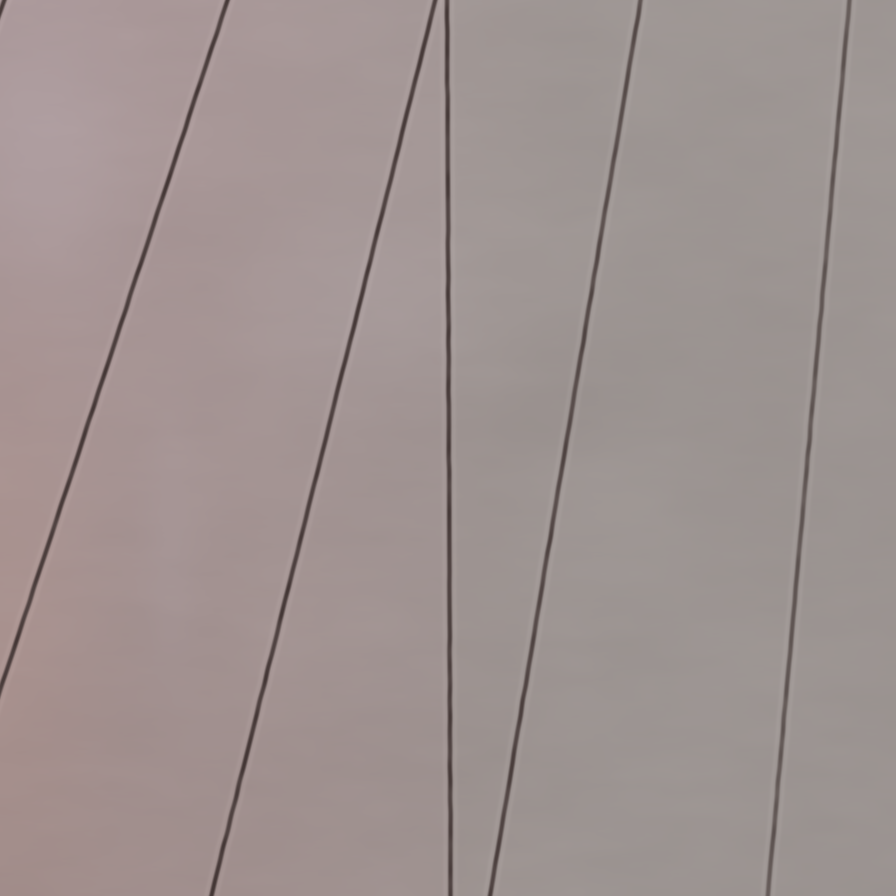
Write a WebGL 2 fragment shader that draws this texture.

```glsl
#version 300 es
precision highp float;

uniform vec2 u_resolution;
out vec4 fragColor;

float hash(vec2 p) {
    p = fract(p * vec2(0.1031, 0.1137));
    p += dot(p, p.yx + 33.33);
    return fract((p.x + p.y) * p.x * 47.0);
}

float valueNoise(vec2 p) {
    vec2 cell = floor(p), f = fract(p);
    f = f * f * (3.0 - 2.0 * f);
    return mix(mix(hash(cell), hash(cell + vec2(1, 0)), f.x),
               mix(hash(cell + vec2(0, 1)), hash(cell + vec2(1, 1)), f.x), f.y);
}

float fbm(vec2 p) {
    float sum = 0.0, amplitude = 0.5;
    for (int i = 0; i < 4; i++) {
        sum += amplitude * valueNoise(p);
        p = p * 2.03 + 17.3;
        amplitude *= 0.5;
    }
    return sum;
}

float blob(vec2 p, vec2 centre, vec2 radius) {
    vec2 d = (p - centre) / radius;
    return exp(-dot(d, d));
}

// Warm, pinkish left side fading to neutral grey on the right
vec3 panelColour(vec2 uv) {
    vec3 left = mix(vec3(0.625, 0.56, 0.55), vec3(0.66, 0.595, 0.595), uv.y);
    vec3 right = mix(vec3(0.605, 0.575, 0.565), vec3(0.62, 0.59, 0.58), uv.y);
    vec3 colour = mix(left, right, smoothstep(0.05, 0.75, uv.x));

    // Slight change of plane at the central seam
    colour += vec3(0.008, 0.0, 0.003) * (1.0 - smoothstep(0.497, 0.505, uv.x));

    // Soft sheen and warm stains
    colour += vec3(0.02, 0.028, 0.036) * blob(uv, vec2(0.04, 0.83), vec2(0.10, 0.16));
    colour += vec3(0.018, 0.022, 0.025) * blob(uv, vec2(0.40, 0.66), vec2(0.12, 0.10));
    colour += vec3(0.008, 0.012, 0.016) * blob(uv, vec2(0.19, 0.38), vec2(0.03, 0.15));
    colour += vec3(0.012, -0.004, -0.012) * blob(uv, vec2(0.0, 0.30), vec2(0.10, 0.35));
    colour -= vec3(0.012) * blob(uv, vec2(0.57, 0.53), vec2(0.12, 0.04));

    // Cloudy mottling and faint horizontal weathering
    colour += 0.030 * (fbm(uv * vec2(6.0, 7.0)) - 0.47);
    colour += 0.014 * (fbm(uv * vec2(14.0, 50.0) + 5.0) - 0.47);
    return colour;
}

void main() {
    vec2 uv = gl_FragCoord.xy / u_resolution;
    float pixel = 1.0 / u_resolution.y;
    vec3 colour = panelColour(uv);

    // Seams, each given by its x at the bottom and top edges
    float bottomX[6] = float[6](-0.360, -0.0755, 0.2357, 0.5030, 0.5470, 0.8570);
    float topX[6] = float[6](0.005, 0.2540, 0.4860, 0.4990, 0.7150, 0.9480);

    for (int i = 0; i < 6; i++) {
        float slope = topX[i] - bottomX[i];
        float d = (uv.x - bottomX[i] - slope * uv.y) / sqrt(1.0 + slope * slope);
        d += 0.0007 * (valueNoise(vec2(uv.y * 55.0, float(i) * 9.0)) - 0.5);

        // Pale lips beside the groove
        float lip = exp(-pow((abs(d) - 0.0062) / 0.0022, 2.0));
        colour += 0.022 * lip;

        // Soft dark groove, paler toward the right
        float groove = 1.0 - smoothstep(0.0006, 0.0036 + 0.5 * pixel, abs(d));
        float wear = valueNoise(vec2(uv.y * 70.0, float(i) * 5.0 + 2.0));
        vec3 grooveColour = mix(vec3(0.27, 0.22, 0.215), vec3(0.37, 0.33, 0.32),
                                smoothstep(0.4, 0.9, uv.x));
        colour = mix(colour, grooveColour + 0.06 * (wear - 0.5), groove * 0.95);
    }

    fragColor = vec4(clamp(colour, 0.0, 1.0), 1.0);
}
```
